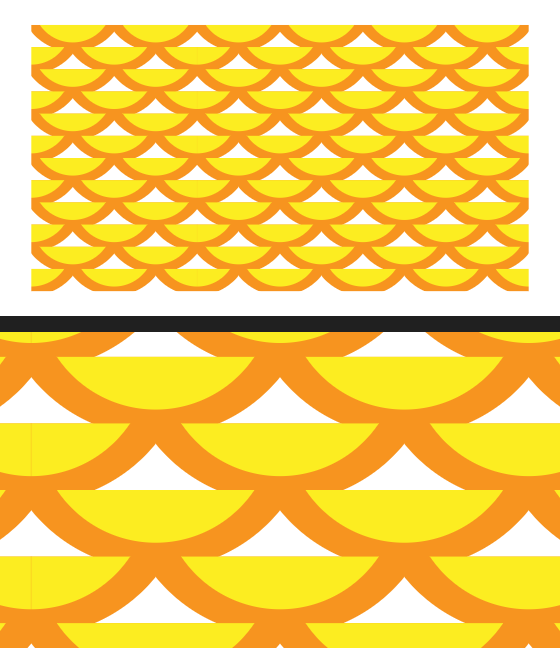
Top: the whole. Bottom: its middle third, enlarged.
A WebGL 1 fragment shader for this pattern:

```glsl
precision highp float;
// Overlapping rows of yellow fish scales with thick orange rims on a white margin.

uniform vec2 u_resolution;

// Lengths are in scale widths.
const float CANVAS_HEIGHT = 3.812;
const float COLUMNS = 6.0;
const float ROWS = 12.0;
const float ROW_HEIGHT = 0.2677;
const float RIM_RADIUS = 0.644;
const float RIM_DEPTH = 0.320;
const float FILL_RADIUS = 0.478;
const float FILL_DEPTH = 0.212;

const vec3 WHITE = vec3(1.0);
const vec3 YELLOW = vec3(0.99, 0.93, 0.13);
const vec3 ORANGE = vec3(0.97, 0.58, 0.12);

// Coverage of a shape from its signed distance, negative inside.
float coverage(float dist, float pixel) {
  return clamp(0.5 - dist / pixel, 0.0, 1.0);
}

// Bowl hanging below a flat top; p.y grows downward from that top.
float bowlDistance(vec2 p, float radius, float depth) {
  float disc = length(p - vec2(0.0, depth - radius)) - radius;
  return max(disc, -p.y);
}

float boxDistance(vec2 p, vec2 halfSize) {
  vec2 d = abs(p) - halfSize;
  return max(d.x, d.y);
}

// Paints one row of scales; odd rows shift by half a scale.
vec3 paintRow(vec3 base, vec2 p, float row, float pixel) {
  float shift = 0.5 * mod(row, 2.0);
  vec2 local = vec2(fract(p.x + shift) - 0.5, p.y - row * ROW_HEIGHT);
  float rim = coverage(bowlDistance(local, RIM_RADIUS, RIM_DEPTH), pixel);
  float fill = coverage(bowlDistance(local, FILL_RADIUS, FILL_DEPTH), pixel);
  vec3 color = mix(base, ORANGE, rim * step(0.0, row));
  return mix(color, YELLOW, fill * step(0.0, row));
}

void main() {
  float pixel = CANVAS_HEIGHT / u_resolution.y;
  vec2 centered = (gl_FragCoord.xy - 0.5 * u_resolution) * pixel;
  vec2 fieldHalf = 0.5 * vec2(COLUMNS, ROWS * ROW_HEIGHT);
  vec2 p = vec2(centered.x + fieldHalf.x, fieldHalf.y - centered.y);

  // Lower rows lie over the row above.
  float lastRow = min(floor((p.y + 0.5 * pixel) / ROW_HEIGHT), ROWS - 1.0);
  vec3 color = WHITE;
  for (int i = 0; i < 2; i++) {
    color = paintRow(color, p, lastRow - 1.0 + float(i), pixel);
  }

  // Faint vertical seam two scales in from the left.
  float seam = coverage(abs(p.x - 2.0) - 0.003, pixel);
  color = mix(color, mix(color, ORANGE, 0.2), seam * step(color.b, 0.5));

  // Trim the rows to the field.
  float field = coverage(boxDistance(centered, fieldHalf), pixel);
  gl_FragColor = vec4(mix(WHITE, color, field), 1.0);
}
```
